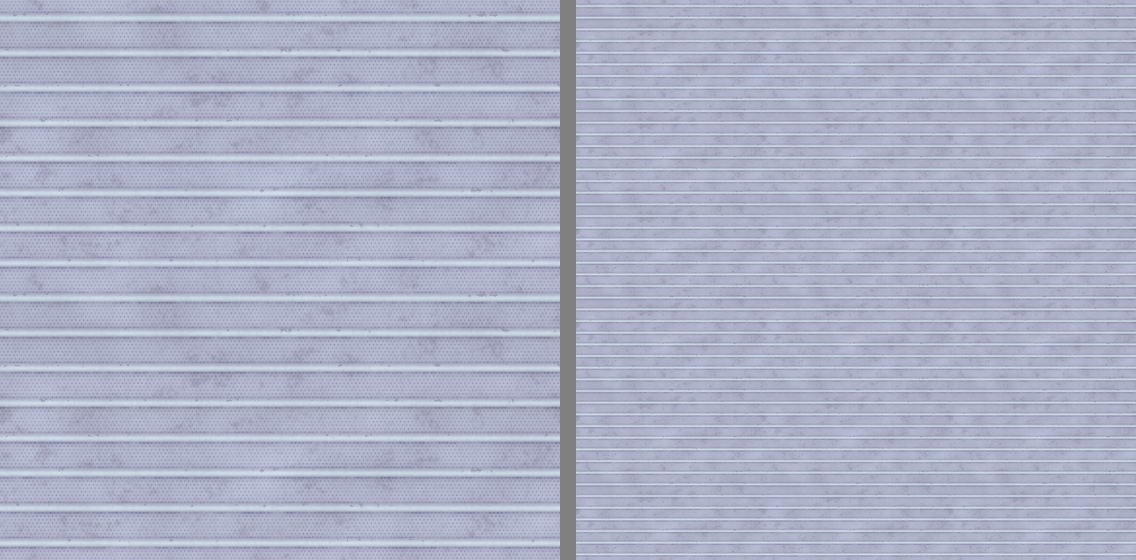
Left: one tile. Right: repeated 3 by 3.
Give the GLSL for this texture, as a WebGL 1 fragment shader.

```glsl
precision highp float;
// Weathered blue-grey metal shutter: sixteen panels of staggered pinholes
// divided by pale rounded ribs. Shading comes from a height profile per
// repeat; stains and chips from wrapped cellular noise.

uniform vec2 u_resolution;

vec3 hash3(vec2 p) {
  vec3 k = vec3(dot(p, vec2(127.1, 311.7)), dot(p, vec2(269.5, 183.3)), dot(p, vec2(419.2, 371.9)));
  return fract(sin(k) * 43758.545);
}

// Soft light and dark blobs, one per cell; wraps at 1 across and 0.5 up.
float blobs(vec2 uv, float cells) {
  vec2 p = uv * cells;
  vec2 base = floor(p);
  float sum = 0.0;
  for (int j = -1; j <= 1; j++) {
    for (int i = -1; i <= 1; i++) {
      vec2 cell = base + vec2(float(i), float(j));
      vec3 rnd = hash3(mod(cell, vec2(cells, cells * 0.5)) + cells);
      vec2 d = p - cell - rnd.xy;
      float k = max(1.0 - dot(d, d), 0.0);
      sum += k * k * (2.0 * rnd.z - 1.0);
    }
  }
  return sum;
}

// Bell curve used for the creases and the rib crown.
float bell(float y, float center, float width) {
  float t = (y - center) / width;
  return exp(-t * t);
}

void main() {
  vec2 uv = gl_FragCoord.xy / u_resolution;
  float y = fract(uv.y * 16.0) - 0.5; // zero at the middle of a rib

  // Wear at several scales
  float broad = blobs(uv, 12.0);
  float medium = blobs(uv, 26.0);
  float small = blobs(uv, 60.0);
  float fine = blobs(uv, 130.0);
  float grain = blobs(uv, 260.0);
  float cloud = broad + 0.7 * medium + 0.5 * small + 0.35 * fine;

  // Softly mottled panel with a few faint stains
  vec3 color = mix(vec3(0.645, 0.655, 0.742), vec3(0.735, 0.763, 0.85), clamp(0.54 + 0.21 * cloud, 0.0, 1.0));
  float stain = smoothstep(0.5, 1.8, -medium - 0.7 * small - 0.6 * fine - 0.3 * grain);
  color = mix(color, vec3(0.55, 0.54, 0.63), 0.32 * stain);

  // Staggered pinholes, ten rows to a repeat
  vec2 grid = uv * vec2(144.0, 160.0);
  grid.x += 0.5 * mod(floor(grid.y), 2.0);
  float hole = 1.0 - smoothstep(0.06, 0.36, length((fract(grid) - 0.5) * vec2(1.0, 0.9)));
  color -= vec3(0.095, 0.1, 0.085) * hole * (0.85 + 0.3 * small) * smoothstep(0.12, 0.16, abs(y));

  // Rounded rib: lilac shoulders, pale crown
  float crown = bell(y, -0.02, 0.085);
  vec3 ribColor = mix(vec3(0.66, 0.67, 0.76), vec3(0.795, 0.848, 0.898), crown);
  ribColor += 0.012 * cloud;
  color = mix(color, ribColor, 1.0 - smoothstep(0.1, 0.15, abs(y)));

  // Creases, cast shadow and grime along both sides of the rib
  float grime = 0.85 + 0.4 * clamp(small + fine, -1.0, 1.0);
  float shade = 0.1 * bell(y, -0.148, 0.035) + 0.035 * bell(y, -0.2, 0.07);
  shade += 0.075 * bell(y, 0.145, 0.03) + 0.015 * bell(y, 0.2, 0.06);
  color -= vec3(1.0, 1.08, 0.95) * shade * grime;

  // Small chips gather on the upper shoulder; sparse specks elsewhere
  float edge = bell(y, 0.07, 0.055);
  float chip = smoothstep(0.7, 1.3, 0.7 * fine + 0.7 * grain + 0.5 * medium + 0.25 * edge);
  color = mix(color, vec3(0.52, 0.52, 0.59), 0.6 * chip * (0.15 + 0.85 * edge));
  color += 0.012 * grain;

  gl_FragColor = vec4(color, 1.0);
}
```
